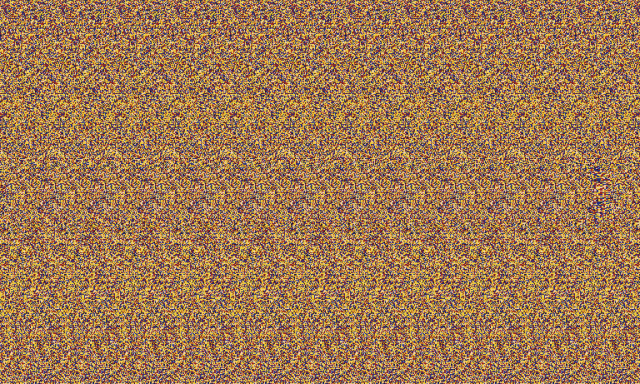
A Shadertoy shader for this pattern:

```glsl
// Random-dot autostereogram: a strip of coloured grain repeats about eleven
// times across, and a shallow relief in the middle band shortens the repeat.
// Every row has its own grain; dots are area-averaged over each pixel.

const float DOTS_ACROSS = 768.0;
const float REPEAT_DOTS = 69.0;
const float RELIEF_DOTS = 9.0;
const int MAX_REPEATS = 16;
const int MAX_TAPS = 6;
const float TAU = 6.2831853;

const vec3 YELLOW = vec3(0.93, 0.80, 0.20);
const vec3 CREAM = vec3(0.93, 0.80, 0.72);
const vec3 RED = vec3(0.60, 0.14, 0.13);
const vec3 NAVY = vec3(0.13, 0.18, 0.50);
const vec3 SOOT = vec3(0.10, 0.08, 0.10);

// Integer hash of a dot, 0 to 1
float hash(ivec2 cell, uint seed) {
    uint h = uint(cell.x) * 1597334677u ^ uint(cell.y) * 3812015801u ^ seed * 747796405u;
    h = (h ^ (h >> 16)) * 2246822519u;
    h = (h ^ (h >> 13)) * 3266489917u;
    h ^= h >> 16;
    return float(h >> 8) / 16777216.0;
}

float roundedBox(vec2 p, vec2 halfSize, float radius) {
    vec2 d = abs(p) - halfSize + radius;
    return length(max(d, 0.0)) + min(max(d.x, d.y), 0.0) - radius;
}

// Relief height, 0 to 1, with uv across the canvas
float reliefHeight(vec2 uv) {
    float d = roundedBox(uv - vec2(0.5, 0.50), vec2(0.45, 0.085), 0.06);
    return 1.0 - smoothstep(-0.025, 0.005, d);
}

// Step left by the local repeat until the first strip is reached
float sourceColumn(vec2 dot0, vec2 grid) {
    float x = dot0.x;
    for (int i = 0; i < MAX_REPEATS; i++) {
        if (x < REPEAT_DOTS) break;
        float height = reliefHeight(vec2(x, dot0.y + 0.5) / grid);
        x -= REPEAT_DOTS - floor(RELIEF_DOTS * height + 0.5);
    }
    return x;
}

// Pick one ink; warmth widens the share of yellow
vec3 inkColor(float pick, float warmth) {
    if (pick < 0.35 + warmth) return YELLOW;
    if (pick < 0.49 + warmth * 0.7) return CREAM;
    if (pick < 0.71 + warmth * 0.4) return RED;
    if (pick < 0.95) return NAVY;
    return SOOT;
}

vec3 dotColor(vec2 dot0, vec2 grid) {
    ivec2 cell = ivec2(sourceColumn(dot0, grid), dot0.y);
    // Slow tone bands plus a slight shift from row to row
    float band = 0.025 * cos(TAU * (dot0.y / grid.y - 0.70) / 0.46);
    float rowShift = 0.10 * (hash(ivec2(0, cell.y), 7u) - 0.5);
    return inkColor(hash(cell, 1u), band + rowShift);
}

// Average of the dots under a box, weighted by overlap
vec3 averageDots(vec2 lo, vec2 hi, vec2 grid) {
    vec3 sum = vec3(0.0);
    float total = 0.0;
    for (int j = 0; j < MAX_TAPS; j++) {
        for (int i = 0; i < MAX_TAPS; i++) {
            vec2 dot0 = floor(lo) + vec2(i, j);
            vec2 overlap = max(min(dot0 + 1.0, hi) - max(dot0, lo), 0.0);
            float weight = overlap.x * overlap.y;
            if (weight <= 0.0) continue;
            sum += weight * dotColor(dot0, grid);
            total += weight;
        }
    }
    return sum / max(total, 1e-5);
}

void mainImage(out vec4 fragColor, in vec2 fragCoord) {
    float dotsPerPixel = DOTS_ACROSS / iResolution.x;
    vec2 grid = iResolution.xy * dotsPerPixel;
    vec2 center = fragCoord * dotsPerPixel;
    vec2 reach = vec2(0.5 * dotsPerPixel);
    fragColor = vec4(averageDots(center - reach, center + reach, grid), 1.0);
}
```
